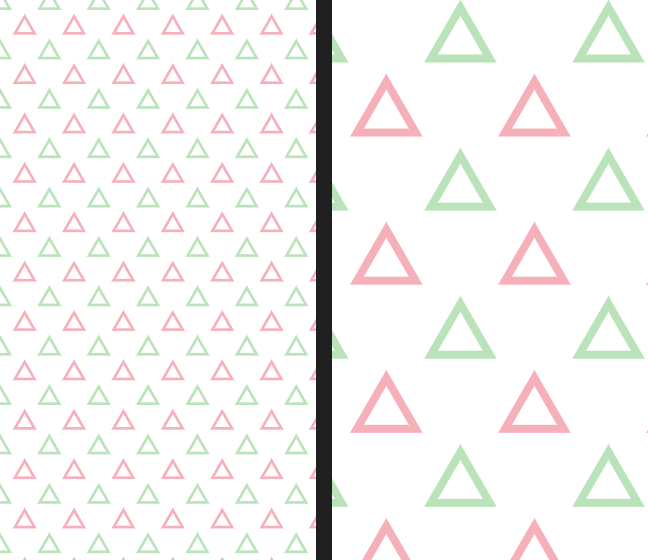
Left: the whole. Right: its middle third, enlarged.
Write a Shadertoy shader that draws this pattern.

```glsl
const vec3 PAPER = vec3(1.0);
const vec3 GREEN = vec3(0.73, 0.89, 0.73);
const vec3 PINK = vec3(0.96, 0.69, 0.73);

const float CELLS_ACROSS = 6.4;
const float INRADIUS = 0.1415;   // all lengths are in cells
const float LINE_WIDTH = 0.054;
const vec2 GREEN_CENTER = vec2(-3.2, -0.39);
const vec2 PINK_CENTER = GREEN_CENTER + 0.5;

// Offset from the nearest point of a unit lattice
vec2 repeatCell(vec2 p, vec2 center) {
    return fract(p - center + 0.5) - 0.5;
}

// Upright equilateral triangle with sharp mitred corners
float triangleDistance(vec2 p, float inradius) {
    return max(-p.y, 0.8660254 * abs(p.x) + 0.5 * p.y) - inradius;
}

// Coverage of a line lying just inside the triangle edge
float triangleOutline(vec2 p, float inradius, float lineWidth, float pixel) {
    float d = triangleDistance(p, inradius);
    float halfWidth = 0.5 * lineWidth;
    float band = abs(d + halfWidth) - halfWidth;
    return clamp(0.5 - band / pixel, 0.0, 1.0);
}

void mainImage(out vec4 fragColor, in vec2 fragCoord) {
    float pixel = CELLS_ACROSS / iResolution.x;
    vec2 p = (fragCoord - 0.5 * iResolution.xy) * pixel;

    // Two interleaved lattices, half a cell apart
    float green = triangleOutline(repeatCell(p, GREEN_CENTER), INRADIUS, LINE_WIDTH, pixel);
    float pink = triangleOutline(repeatCell(p, PINK_CENTER), INRADIUS, LINE_WIDTH, pixel);

    vec3 color = mix(PAPER, GREEN, green);
    color = mix(color, PINK, pink);
    fragColor = vec4(color, 1.0);
}
```
